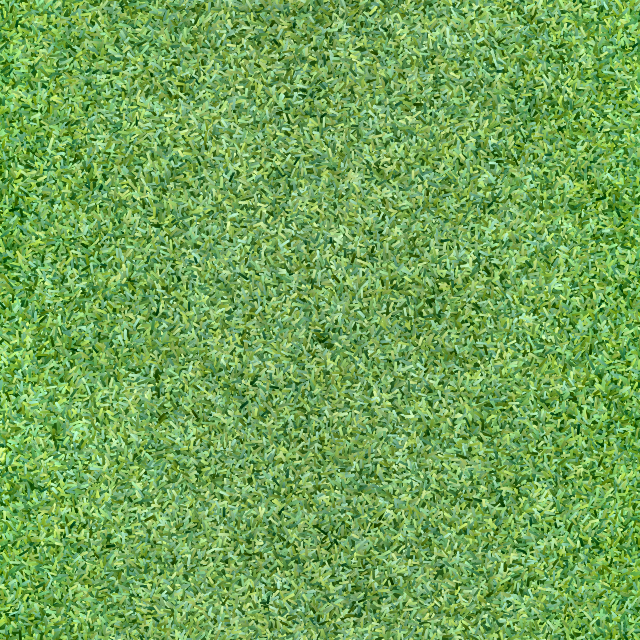
Write a WebGL 1 fragment shader that draws this texture.

```glsl
precision highp float;
// Dense short turf seen from above: tiny crossing blades in mixed greens.
uniform vec2 u_resolution;

// Blade geometry, in cells of the scattering grid
const float CELLS = 102.0;
const int LAYERS = 4;
const vec2 HALF_LENGTH = vec2(0.28, 0.72);
const vec2 HALF_WIDTH = vec2(0.15, 0.23);
const float EDGE_SOFTNESS = 0.09;

// Blade colours
const vec3 SHADE = vec3(0.19, 0.39, 0.11);
const vec3 DEEP = vec3(0.35, 0.55, 0.25);
const vec3 LEAF = vec3(0.45, 0.66, 0.30);
const vec3 SAGE = vec3(0.49, 0.67, 0.41);
const vec3 LIME = vec3(0.59, 0.80, 0.44);
const vec3 PALE = vec3(0.64, 0.82, 0.55);
const vec3 MEAN = vec3(0.48, 0.67, 0.365);
const vec3 WARM_SHIFT = vec3(0.07, 0.01, -0.09);

// Variation strengths
const float CONTRAST = 1.22;
const float BRIGHTNESS_JITTER = 0.12;
const float CLUMP_STRENGTH = 0.09;
const float PATCH_STRENGTH = 0.05;
const float EDGE_SATURATION = 0.28;

vec4 hash4(vec3 p) {
    vec4 q = fract(vec4(p.xyzx) * vec4(0.1031, 0.1030, 0.0973, 0.1099));
    q += dot(q, q.wzxy + 33.33);
    return fract((q.xxyz + q.yzzw) * q.zywx);
}

float valueNoise(vec2 p) {
    vec2 cell = floor(p);
    vec2 f = fract(p);
    f = f * f * (3.0 - 2.0 * f);
    float a = hash4(vec3(cell, 71.0)).x;
    float b = hash4(vec3(cell + vec2(1.0, 0.0), 71.0)).x;
    float c = hash4(vec3(cell + vec2(0.0, 1.0), 71.0)).x;
    float d = hash4(vec3(cell + 1.0, 71.0)).x;
    return mix(mix(a, b, f.x), mix(c, d, f.x), f.y);
}

// Picks a green according to its share of the lawn
vec3 bladeColor(float pick) {
    vec3 color = SHADE;
    color = mix(color, DEEP, step(0.04, pick));
    color = mix(color, LEAF, step(0.23, pick));
    color = mix(color, SAGE, step(0.42, pick));
    color = mix(color, LIME, step(0.65, pick));
    return mix(color, PALE, step(0.84, pick));
}

// Paints one layer of randomly turned blades over the color below
vec3 paintBlades(vec3 color, vec2 p, float layer, float softness) {
    vec2 home = floor(p);
    for (int j = -1; j <= 1; j++) {
        for (int i = -1; i <= 1; i++) {
            vec2 cell = home + vec2(float(i), float(j));
            vec4 place = hash4(vec3(cell, layer * 7.0 + 3.0));
            vec4 look = hash4(vec3(cell, layer * 7.0 + 6.0));

            // Distance to a capsule around the blade's midrib
            float angle = place.z * 3.14159;
            vec2 along = vec2(cos(angle), sin(angle));
            vec2 offset = p - cell - place.xy;
            float halfLength = mix(HALF_LENGTH.x, HALF_LENGTH.y, place.w);
            float t = dot(offset, along);
            float dist = length(offset - along * clamp(t, -halfLength, halfLength));
            float width = mix(HALF_WIDTH.x, HALF_WIDTH.y, look.w);
            float cover = 1.0 - smoothstep(width - softness, width + softness, dist);

            // Individual tint, slightly lighter toward the tip
            vec3 tint = bladeColor(look.x);
            tint += (look.y - 0.5) * BRIGHTNESS_JITTER + 0.04 * t / halfLength;
            tint += (look.z - 0.5) * 2.0 * WARM_SHIFT;
            color = mix(color, tint, cover);
        }
    }
    return color;
}

void main() {
    float canvas = min(u_resolution.x, u_resolution.y);
    vec2 uv = gl_FragCoord.xy / canvas;
    float softness = max(EDGE_SOFTNESS, 0.5 * CELLS / canvas);

    // Stacked blades over the shaded ground
    vec3 color = SHADE;
    for (int k = 0; k < LAYERS; k++) {
        float layer = float(k);
        vec2 shift = vec2(13.37, 29.71) * (layer + 1.0);
        color = paintBlades(color, uv * CELLS + shift, layer, softness);
    }
    color = MEAN + (color - MEAN) * CONTRAST;

    // Soft clumps and broad patches of light
    float clumps = valueNoise(uv * 34.0 + 5.0) - 0.5;
    float patches = valueNoise(uv * 6.0 + 40.0) - 0.5;
    color += clumps * CLUMP_STRENGTH + patches * PATCH_STRENGTH;

    // Paler in the middle, richer green toward the sides
    float side = abs(gl_FragCoord.x / u_resolution.x - 0.5) * 2.0;
    float richness = EDGE_SATURATION * (side * side - 0.3);
    float luma = dot(color, vec3(0.299, 0.587, 0.114));
    color = mix(vec3(luma), color, 1.0 + richness);

    gl_FragColor = vec4(clamp(color, 0.0, 1.0), 1.0);
}
```
